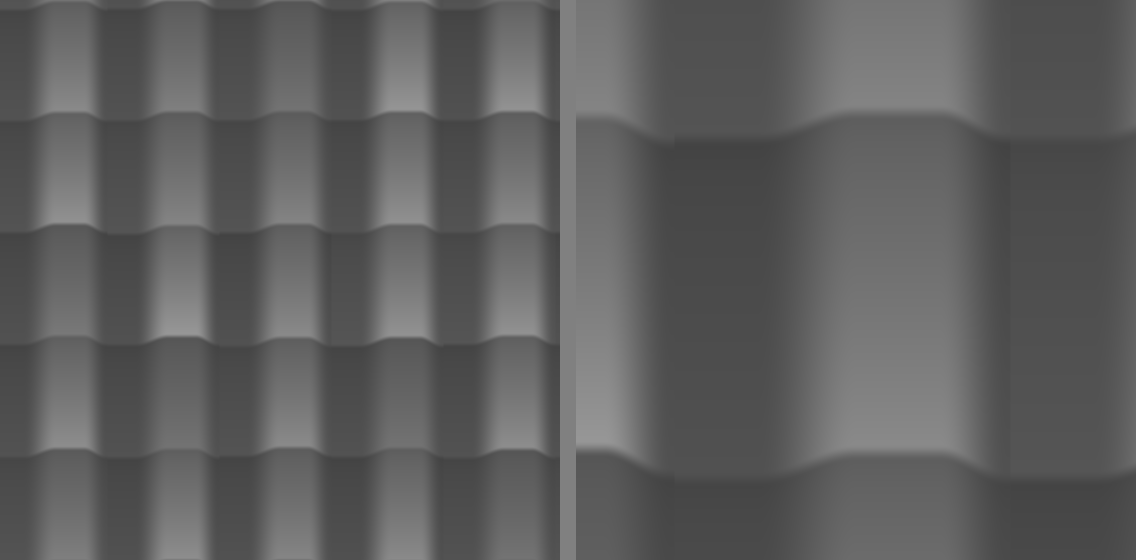
Left: the whole. Right: its middle third, enlarged.
This texture map is drawn by a Shadertoy shader. Its source:

```glsl
#define TILES 5.0            // repeats across and down
#define SEAM_SHIFT 0.04      // column seam, in tiles
#define EDGE_DROP 0.06       // how far the lip hangs in the trough
#define EDGE_ARCH 0.08       // rise of the lip over the crest
#define EDGE_JITTER 0.02     // uneven laying of the tiles
#define LIP_WIDTH 0.05       // softness of the overlap
#define SHADOW 0.07          // darkening under the lip
#define TROUGH_TONES vec2(0.278, 0.325)
#define DULL_TONES vec2(0.335, 0.425)
#define BRIGHT_TONES vec2(0.395, 0.595)

// Random value per tile, wrapping at the canvas border
float tileHash(vec2 id, float seed) {
    vec3 p = fract(vec3(mod(id, TILES), seed) * vec3(0.1031, 0.1130, 0.0973) + 0.317);
    p += dot(p, p.yzx + 33.33);
    return fract((p.x + p.y) * p.z);
}

// Cross-section: flat trough, slow rise, flat crest, quick fall
float rollHeight(float x) {
    return smoothstep(0.25, 0.54, x) * (1.0 - smoothstep(0.79, 0.99, x));
}

// Grey of one tile; t runs from its top (0) to its lip (1)
float tileShade(vec2 id, float height, float t) {
    float gloss = pow(tileHash(id, 1.0), 0.6);
    float ramp = mix(t, t * t, 0.3);
    vec2 crest = mix(DULL_TONES, BRIGHT_TONES, gloss);
    float trough = mix(TROUGH_TONES.x, TROUGH_TONES.y, t);
    trough += 0.016 * (tileHash(id, 2.0) - 0.5);
    return mix(trough, mix(crest.x, crest.y, ramp), height);
}

float roof(vec2 uv) {
    float across = uv.x * TILES + SEAM_SHIFT;
    float column = floor(across);
    float height = rollHeight(fract(across));

    // Rows run downwards; the lip follows the roll
    float down = (1.0 - uv.y) * TILES - EDGE_DROP + EDGE_ARCH * height;
    float lip = floor(down + 0.5);
    float nearLip = 1.0 - smoothstep(0.1, 0.45, abs(down - lip));
    down += EDGE_JITTER * nearLip * (tileHash(vec2(column, lip), 3.0) - 0.5);

    float row = floor(down);
    float t = down - row;
    float above = tileShade(vec2(column, row - 1.0), height, 1.0);
    float here = tileShade(vec2(column, row), height, t);

    // Shadow cast by the lip above, then the rounded lip itself
    here *= 1.0 - SHADOW * exp(-t * 14.0);
    return mix(above, here, smoothstep(0.0, LIP_WIDTH, t));
}

void mainImage(out vec4 fragColor, in vec2 fragCoord) {
    // 2x2 samples smooth the seams between columns
    float grey = 0.0;
    for (int i = 0; i < 4; i++) {
        vec2 offset = vec2(i & 1, i >> 1) * 0.5 - 0.25;
        grey += 0.25 * roof((fragCoord + offset) / iResolution.xy);
    }
    fragColor = vec4(vec3(grey), 1.0);
}
```
